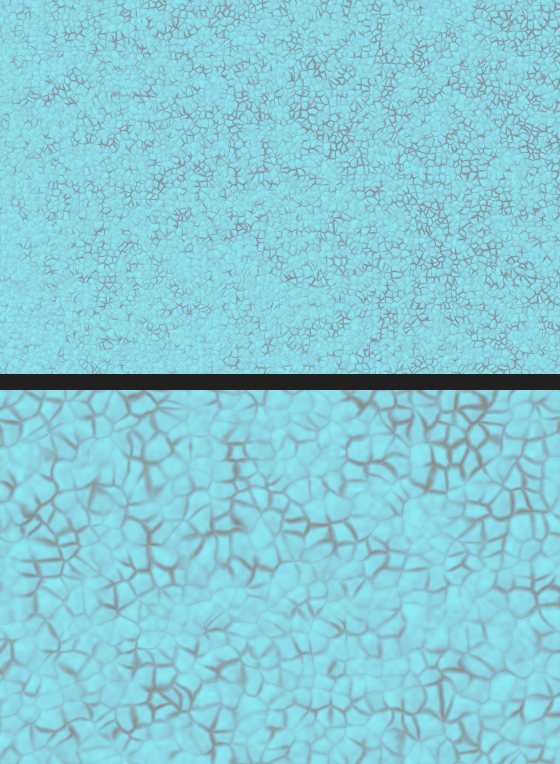
Top: the whole. Bottom: its middle third, enlarged.
A Shadertoy shader for this texture:

```glsl
// Pale turquoise crackled coating: small rounded lumps from a warped Voronoi
// pattern, parted by faint seams and short grey-brown cracks. Lump relief and
// fine grain set a tone, which a three colour ramp then paints.

#define CRACK_COLOR vec3(0.53, 0.58, 0.59)
#define BODY_COLOR  vec3(0.55, 0.84, 0.90)
#define LIGHT_COLOR vec3(0.55, 0.89, 0.93)
#define CELLS       58.0   // lumps per canvas height
#define WARP        0.26   // bending of the lump outlines, in lumps
#define CRACK_WIDTH 0.21   // soft half width of a crack, in lumps
#define CRACK_DEPTH 0.92   // darkening of the strongest cracks
#define SEAM_DEPTH  0.16   // darkening along every lump border
#define RELIEF      0.20   // light and shade across each lump
#define GRAIN       0.30   // fine surface mottling
#define BASE_TONE   1.09   // 0 = crack, 1 = body, 1.2 = light

float hash(vec2 p) {
    return fract(sin(dot(p, vec2(127.1, 311.7))) * 43758.5453);
}

vec2 hash2(vec2 p) {
    return vec2(hash(p), hash(p + 57.3));
}

float noise(vec2 p) {
    vec2 i = floor(p), f = fract(p);
    f = f * f * (3.0 - 2.0 * f);
    return mix(mix(hash(i), hash(i + vec2(1, 0)), f.x),
               mix(hash(i + vec2(0, 1)), hash(i + vec2(1, 1)), f.x), f.y);
}

// Returns the distance to the nearest lump border; also the vector from the
// sample to the lump centre and the lump's grid cell.
float lumpBorder(vec2 p, out vec2 toCentre, out vec2 lumpId) {
    vec2 cell = floor(p), f = fract(p);
    float nearest = 9.0;
    vec2 nearestOffset = vec2(0.0);
    for (int y = -1; y <= 1; y++)
    for (int x = -1; x <= 1; x++) {
        vec2 o = vec2(x, y);
        vec2 r = o + 0.05 + 0.9 * hash2(cell + o) - f;
        float d = dot(r, r);
        if (d < nearest) {
            nearest = d;
            toCentre = r;
            nearestOffset = o;
        }
    }
    lumpId = cell + nearestOffset;

    float border = 9.0;
    for (int y = -2; y <= 2; y++)
    for (int x = -2; x <= 2; x++) {
        vec2 o = nearestOffset + vec2(x, y);
        vec2 r = o + 0.05 + 0.9 * hash2(cell + o) - f;
        vec2 across = r - toCentre;
        if (dot(across, across) > 0.0001)
            border = min(border, dot(0.5 * (toCentre + r), normalize(across)));
    }
    return border;
}

void mainImage(out vec4 fragColor, in vec2 fragCoord) {
    vec2 uv = fragCoord / iResolution.y;
    float across = fragCoord.x / iResolution.x;

    // Lumps with gently bent outlines and uneven size
    vec2 p = uv * CELLS;
    vec2 bend = vec2(noise(p * 1.1), noise(p * 1.1 + 31.7)) - 0.5;
    vec2 swell = vec2(noise(p * 0.25 + 9.1), noise(p * 0.25 + 73.9)) - 0.5;
    vec2 toCentre, lumpId;
    float border = lumpBorder(p + 2.0 * WARP * bend + 1.1 * swell, toCentre, lumpId);

    // Cracks are short and only a little denser towards the upper right
    float region = 0.16 * (noise(uv * 4.0 + 4.0) - 0.5)
                 + 0.13 * (across - 0.5) + 0.05 * (uv.y - 0.5);
    float broken = mix(noise(p * 0.95 + 17.0), noise(p * 0.4 + 41.0), 0.22);
    float strength = smoothstep(0.27, 0.95, broken + region);
    float width = CRACK_WIDTH * (0.75 + 0.5 * strength);
    float crack = strength * (1.0 - smoothstep(0.0, width, border));
    float seam = 1.0 - smoothstep(0.0, 0.26, border);

    // Lump faces lit from the upper left, with mottling and rare glints
    float relief = dot(toCentre, normalize(vec2(0.7, -0.8)));
    float grain = noise(uv * 190.0) + 0.5 * noise(uv * 105.0 + 23.0) - 0.75;
    float glint = smoothstep(0.85, 0.98, noise(p * 1.7 + 88.0));
    float tone = BASE_TONE + RELIEF * relief + GRAIN * grain
               + 0.09 * (hash(lumpId + 5.0) - 0.5)
               + 0.2 * glint * (1.0 - crack)
               - SEAM_DEPTH * seam - CRACK_DEPTH * crack;

    // Crack to body to light colour ramp
    vec3 color = mix(CRACK_COLOR, BODY_COLOR, clamp(tone, -0.1, 1.0));
    color += (LIGHT_COLOR - BODY_COLOR) * clamp((tone - 1.0) * 5.0, 0.0, 1.6);
    fragColor = vec4(color, 1.0);
}
```
